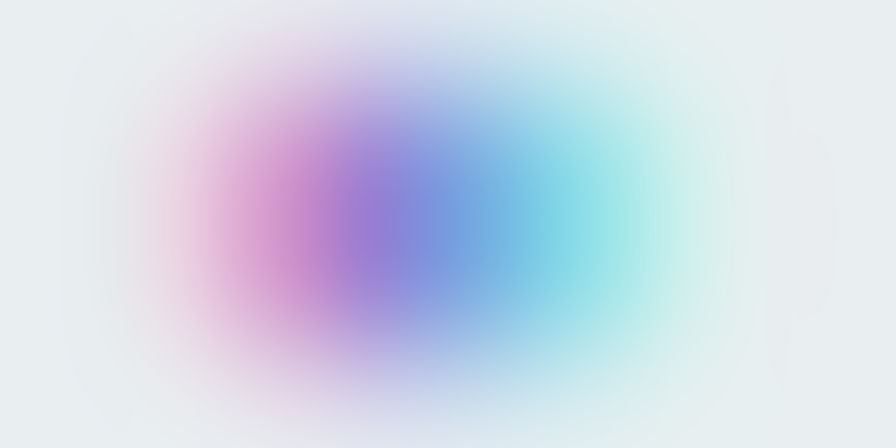
Write a Shadertoy shader that draws this background.

```glsl
// A soft oval glow on pale grey, running from pink through violet and blue to mint.
// A smooth spline through evenly spaced colours sets the hue across the canvas,
// and a bell-shaped falloff, shorter toward both ends, fades it above and below.

const vec3 BACKGROUND = vec3(0.912, 0.936, 0.944);
const int STOP_COUNT = 13;
const float FIRST_STOP = 0.06;
const float STOP_SPACING = 0.07;

// Glow colours along the middle row, from left to right
const vec3 GLOW[STOP_COUNT] = vec3[STOP_COUNT](
    BACKGROUND,
    vec3(0.906, 0.908, 0.924),
    vec3(0.918, 0.825, 0.885),
    vec3(0.868, 0.668, 0.825),
    vec3(0.775, 0.540, 0.790),
    vec3(0.605, 0.490, 0.820),
    vec3(0.485, 0.575, 0.865),
    vec3(0.455, 0.700, 0.885),
    vec3(0.500, 0.830, 0.905),
    vec3(0.630, 0.903, 0.912),
    vec3(0.790, 0.938, 0.925),
    vec3(0.890, 0.938, 0.935),
    vec3(0.914, 0.928, 0.937)
);

// Colour stop, with the plain background beyond either end
vec3 glowStop(int index) {
    if (index < 0 || index >= STOP_COUNT) return BACKGROUND;
    return GLOW[index];
}

// Catmull-Rom curve from b to c
vec3 spline(vec3 a, vec3 b, vec3 c, vec3 d, float t) {
    vec3 slopeB = 0.5 * (c - a);
    vec3 slopeC = 0.5 * (d - b);
    vec3 cubic = 2.0 * (b - c) + slopeB + slopeC;
    vec3 square = 3.0 * (c - b) - 2.0 * slopeB - slopeC;
    return ((cubic * t + square) * t + slopeB) * t + b;
}

// Smooth glow colour at horizontal position x
vec3 glowColor(float x) {
    float position = (x - FIRST_STOP) / STOP_SPACING;
    int index = int(floor(position));
    return spline(glowStop(index - 1), glowStop(index),
                  glowStop(index + 1), glowStop(index + 2), fract(position));
}

// Half height of the oval at x
float glowHeight(float x, float center, float halfWidth, float height) {
    float offset = (x - center) / halfWidth;
    return height * sqrt(max(1.0 - offset * offset, 0.1));
}

// Bell-shaped fade with a broad top
float bell(float distanceFromAxis, float radius, float sharpness) {
    return exp(-pow(distanceFromAxis / radius, sharpness));
}

void mainImage(out vec4 fragColor, in vec2 fragCoord) {
    vec2 uv = fragCoord / iResolution.xy;
    float height = glowHeight(uv.x, 0.49, 0.65, 0.35);
    float coverage = bell(abs(uv.y - 0.5), height, 2.5);
    vec3 color = mix(BACKGROUND, glowColor(uv.x), coverage);
    fragColor = vec4(color, 1.0);
}
```
